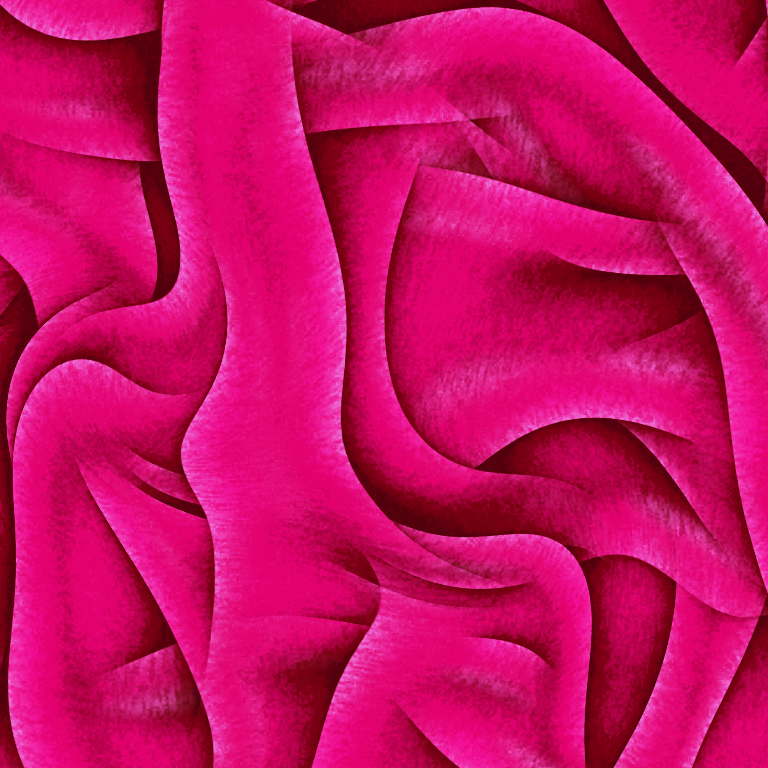
Write a Shadertoy shader that draws this texture.

```glsl
float hash(vec2 p) {
    p = fract(p * vec2(0.1031, 0.1137));
    p += dot(p, p.yx + 33.33);
    return fract((p.x + p.y) * p.x * 17.0);
}

float noise(vec2 p) {
    vec2 cell = floor(p), f = fract(p);
    f = f * f * (3.0 - 2.0 * f);
    return mix(mix(hash(cell), hash(cell + vec2(1, 0)), f.x),
               mix(hash(cell + vec2(0, 1)), hash(cell + vec2(1, 1)), f.x), f.y);
}

float relief(vec2 p) {
    return 0.65 * noise(p * 4.0 + 20.0) + 0.35 * noise(p * 10.0 + 50.0);
}

// Turns the cloth around a centre, most strongly in the middle
vec2 swirl(vec2 p, vec2 centre, float turn, float radius) {
    vec2 d = p - centre;
    float a = turn * exp(-dot(d, d) / (radius * radius));
    return centre + mat2(cos(a), sin(a), -sin(a), cos(a)) * d;
}

// Velvet colour from deep shadow to lit pile
vec3 velvet(float light) {
    vec3 c = mix(vec3(0.47, 0.0, 0.07), vec3(0.71, 0.005, 0.29), smoothstep(0.0, 0.3, light));
    c = mix(c, vec3(0.89, 0.005, 0.43), smoothstep(0.25, 0.5, light));
    c = mix(c, vec3(0.95, 0.04, 0.57), smoothstep(0.55, 0.82, light));
    return c * mix(0.65, 1.0, smoothstep(-0.4, 0.02, light));
}

void mainImage(out vec4 fragColor, in vec2 fragCoord) {
    vec2 uv = fragCoord / iResolution.y;

    // Bend the whole cloth
    vec2 p = swirl(uv, vec2(0.17, 0.52), 1.6, 0.17);
    p = swirl(p, vec2(0.68, 0.36), -0.9, 0.2);
    p += 0.10 * (vec2(noise(uv * 3.2 + 3.0), noise(uv * 3.2 + 37.0)) - 0.5);

    // Soft undulation under the folds
    float slope = relief(p + vec2(-0.03, 0.04)) - relief(p);
    float light = 0.54 + 0.9 * slope;
    float sheen = 0.6 * smoothstep(0.1, 0.3, slope);
    vec2 weave = p;

    // Overlapping folds: a crisp lit rim, a rounded body, a shadow beneath
    for (int i = 0; i < 36; i++) {
        float k = mod(float(i) * 11.0, 36.0);
        vec2 seed = vec2(k * 3.7 + 11.0, k * 1.9 + 5.0);
        float r1 = hash(seed), r2 = hash(seed + 71.0), r3 = hash(seed + 143.0);
        float r4 = hash(seed + 219.0), r5 = hash(seed + 307.0);

        vec2 centre = (vec2(mod(k, 6.0), floor(k / 6.0)) + vec2(r1, r2)) * 0.19 - 0.07;
        float angle = -1.0 + 2.0 * (r3 - 0.5);
        vec2 along = vec2(cos(angle), sin(angle));
        vec2 d = p - centre;
        vec2 q = vec2(dot(d, along), dot(d, vec2(-along.y, along.x)));
        q.y *= r5 < 0.35 ? -1.0 : 1.0;

        // Curve the rim and keep its distance true
        float bend = 3.0 * (r4 - 0.5);
        float wave = q.x * 11.0 + r1 * 6.28;
        float tangent = 2.0 * bend * q.x + 0.24 * cos(wave);
        q.y = (q.y - bend * q.x * q.x - 0.022 * sin(wave)) / sqrt(1.0 + tangent * tangent);

        float taper = 1.0 - smoothstep(0.45, 1.0, abs(q.x) / mix(0.26, 0.46, r2));
        float width = mix(0.055, 0.135, hash(seed + 401.0)) * (0.45 + 0.55 * taper);
        float t = q.y / width;

        // Soft shade below the rim and a thin line of contact
        float reach = mix(0.018, 0.042, r1);
        float shadow = taper * exp(-abs(q.y) / reach);
        float contact = taper * exp(-abs(q.y) / 0.005);
        light = max(light - mix(0.3, 0.75, r1) * shadow - 0.2 * contact, -0.3);
        sheen *= 1.0 - 0.9 * shadow;

        float cover = taper * smoothstep(-0.0012, 0.0012, q.y) * (1.0 - smoothstep(0.7, 1.4, t));
        float patches = smoothstep(0.25, 0.7, noise(q * vec2(8.0, 5.0) + seed));
        float s = max(t, 0.0);
        float crest = (s - 0.75) / 0.22;
        float foldSheen = 1.0 * exp(-q.y / 0.017) * (0.4 + 0.6 * patches)
                        + 0.65 * r3 * patches * exp(-crest * crest);
        float foldLight = 0.52 + 0.30 * exp(-s * 2.2) - 0.38 * r4 * smoothstep(0.35, 1.0, s)
                        + 0.6 * slope;
        light = mix(light, foldLight, cover);
        sheen = mix(sheen, min(foldSheen, 1.0), cover);
        weave = mix(weave, q, step(0.5, cover));
    }

    // Pile: short strands across the rims and scattered glints
    float strands = smoothstep(0.15, 0.85, noise(weave * vec2(250.0, 95.0) + 400.0));
    float pile = noise(uv * 330.0);
    float glint = smoothstep(0.72, 0.95, noise(uv * 290.0 + 91.0));
    light += 0.16 * (pile - 0.5) + 0.08 * (strands - 0.5);
    float shine = max(sheen - 0.06, 0.0) * (0.25 + 0.65 * strands + 0.6 * pile);
    shine += glint * (0.05 + 0.6 * sheen) * smoothstep(0.1, 0.5, light);

    vec3 colour = mix(velvet(light), vec3(0.92, 0.45, 0.84), clamp(shine, 0.0, 0.92));
    fragColor = vec4(colour, 1.0);
}
```
